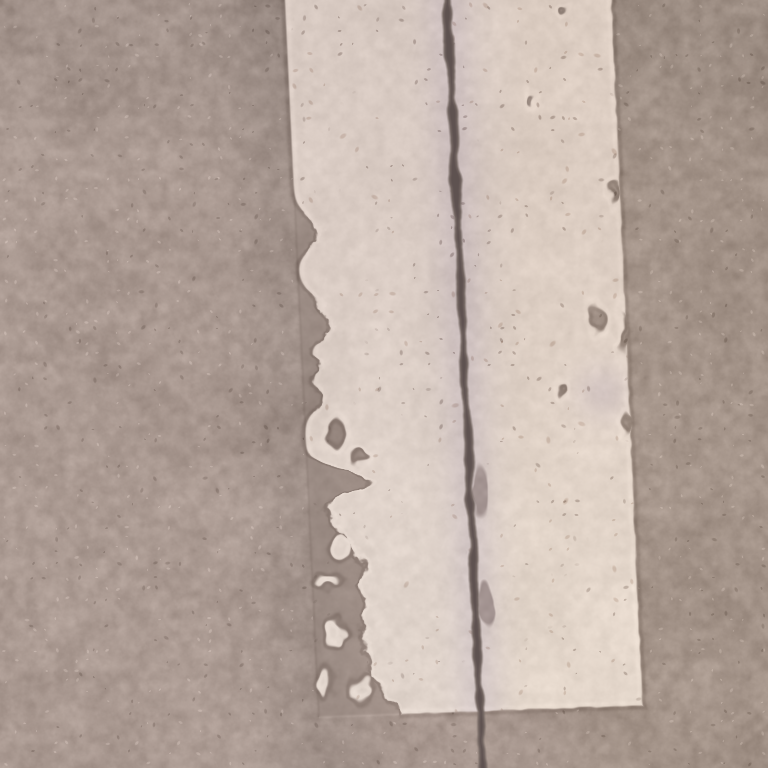
A Shadertoy shader for this texture:

```glsl
// Worn pale road stripe on grainy asphalt, split by a dark near-vertical crack.
// The stripe is a signed distance with an eroded left edge, chips and crumbs;
// value noise and jittered specks give the mineral grain.

const float SOFT = 0.0017;

float hash(vec2 p) {
    vec3 h = fract(vec3(p.xyx) * 0.1031);
    h += dot(h, h.yzx + 33.33);
    return fract((h.x + h.y) * h.z);
}

float noise(vec2 p) {
    vec2 i = floor(p), f = fract(p);
    f = f * f * (3.0 - 2.0 * f);
    return mix(mix(hash(i), hash(i + vec2(1, 0)), f.x),
               mix(hash(i + vec2(0, 1)), hash(i + vec2(1, 1)), f.x), f.y);
}

float fbm(vec2 p) {
    float sum = 0.0, amp = 0.5;
    for (int i = 0; i < 4; i++) {
        sum += amp * noise(p);
        p = mat2(1.6, 1.2, -1.2, 1.6) * p + 7.3;
        amp *= 0.5;
    }
    return sum / 0.9375;
}

float cover(float dist, float soft) { return smoothstep(soft, -soft, dist); }

float ellipse(vec2 p, vec2 center, vec2 radius) {
    return (length((p - center) / radius) - 1.0) * min(radius.x, radius.y);
}

float bump(float x, float center, float width) {
    float t = (x - center) / width;
    return exp(-t * t);
}

// One randomly turned, elongated fleck in some of the grid cells
float specks(vec2 p, float scale, float density, float seed) {
    vec2 cell = floor(p * scale);
    vec2 local = fract(p * scale) - 0.5;
    float r = hash(cell + seed), a = 6.28 * hash(cell + seed + 11.0);
    local -= 0.3 * (vec2(hash(cell + seed + 23.0), hash(cell + seed + 37.0)) - 0.5);
    local = mat2(cos(a), sin(a), -sin(a), cos(a)) * local;
    float size = mix(0.12, 0.32, hash(cell + seed + 51.0));
    return step(r, density) * smoothstep(size, size * 0.35, length(local * vec2(1.0, 1.7)));
}

float leftEdge(float y) { return 0.371 + 0.047 * y; }
float bottomEdge(float x) { return 0.930 - 0.037 * (x - 0.518); }

// Width of paint lost along the left side
float wearWidth(vec2 p) {
    float y = p.y;
    float w = 0.066 * smoothstep(0.63, 0.73, y) + 0.038 * smoothstep(0.85, 0.93, y);
    w += 0.036 * bump(y, 0.303, 0.026) + 0.041 * bump(y, 0.418, 0.035);
    w += 0.026 * bump(y, 0.478, 0.014) + 0.025 * bump(y, 0.518, 0.022);
    w += 0.085 * bump(y, 0.628, 0.021);
    return w + 0.036 * (fbm(p * 42.0) - 0.5) * smoothstep(0.003, 0.03, w);
}

float stripeDistance(vec2 p) {
    vec2 jag = p + 0.013 * (vec2(noise(p * 75.0), noise(p * 75.0 + 40.0)) - 0.5);
    float rim = 0.002 * (noise(p * 90.0) - 0.5);
    float right = p.x - 0.796 - 0.044 * p.y + rim;
    float bottom = p.y - bottomEdge(p.x) + rim;
    float d = max(max(leftEdge(p.y) + wearWidth(p) - p.x, right), bottom);

    // Chips missing from the paint
    float chip = ellipse(jag, vec2(0.436, 0.563), vec2(0.014, 0.018));
    chip = min(chip, ellipse(jag, vec2(0.466, 0.596), vec2(0.013, 0.010)));
    chip = min(chip, ellipse(jag, vec2(0.777, 0.414), vec2(0.013, 0.019)));
    chip = min(chip, ellipse(jag, vec2(0.814, 0.435), vec2(0.006, 0.025)));
    chip = min(chip, ellipse(jag, vec2(0.803, 0.250), vec2(0.007, 0.014)));
    chip = min(chip, ellipse(jag, vec2(0.818, 0.553), vec2(0.007, 0.012)));
    chip = min(chip, ellipse(jag, vec2(0.733, 0.014), vec2(0.007, 0.006)));
    chip = min(chip, ellipse(jag, vec2(0.690, 0.130), vec2(0.005, 0.008)));
    chip = min(chip, ellipse(jag, vec2(0.729, 0.508), vec2(0.006, 0.008)));
    d = max(d, -chip);

    // Paint crumbs left in the worn area
    float crumb = ellipse(jag, vec2(0.443, 0.713), vec2(0.013, 0.013));
    crumb = min(crumb, ellipse(jag, vec2(0.428, 0.755), vec2(0.011, 0.006)));
    crumb = min(crumb, ellipse(jag, vec2(0.436, 0.825), vec2(0.012, 0.016)));
    crumb = min(crumb, ellipse(jag, vec2(0.421, 0.890), vec2(0.009, 0.015)));
    crumb = min(crumb, ellipse(jag, vec2(0.471, 0.899), vec2(0.011, 0.015)));
    crumb = min(crumb, ellipse(jag, vec2(0.458, 0.658), vec2(0.014, 0.007)));
    return min(d, crumb);
}

vec3 asphalt(vec2 p, float worn) {
    vec3 col = mix(vec3(0.665, 0.600, 0.568), vec3(0.635, 0.572, 0.530), smoothstep(0.6, 0.85, p.x));
    col *= 1.0 - 0.07 * bump(p.x, leftEdge(p.y), 0.07) - 0.05 * smoothstep(0.3, 0.0, p.y);
    col += 0.07 * (fbm(p * 9.0) - 0.5) + 0.13 * (1.0 - 0.5 * worn) * (fbm(p * 75.0) - 0.5);
    col += 0.075 * specks(p, 75.0, 0.16, 3.0) * (1.0 - worn);
    col -= 0.09 * specks(p + 0.37, 62.0, 0.15, 9.0) * (1.0 - 0.6 * worn);
    return col - 0.02 * worn;
}

vec3 paint(vec2 p) {
    vec3 col = mix(vec3(0.845, 0.790, 0.758), vec3(0.880, 0.832, 0.797), smoothstep(0.2, 0.9, p.y));
    col += vec3(0.012, 0.008, -0.004) * smoothstep(0.60, 0.70, p.x);
    col += 0.05 * (fbm(p * 10.0) - 0.5) + 0.07 * (fbm(p * 85.0) - 0.5);
    float lilac = bump(p.x, 0.582 + 0.047 * p.y, 0.03) + bump(length(p - vec2(0.785, 0.51)), 0.0, 0.035);
    col -= vec3(0.045, 0.045, 0.015) * min(lilac, 1.0);
    float patches = smoothstep(0.35, 0.65, noise(p * 14.0));
    col -= vec3(0.16, 0.17, 0.17) * specks(p, 62.0, 0.20, 17.0) * patches;
    return col - vec3(0.08, 0.10, 0.11) * specks(p + 0.21, 48.0, 0.14, 29.0);
}

void mainImage(out vec4 fragColor, in vec2 fragCoord) {
    vec2 p = fragCoord / iResolution.xy;
    p.y = 1.0 - p.y;
    float soft = max(SOFT, 0.75 / iResolution.y);
    float inLeft = p.x - leftEdge(p.y), inBottom = bottomEdge(p.x) - p.y;
    float stripe = stripeDistance(p);

    // Ground, with the faint outline of the vanished paint and a contact shadow
    float worn = cover(-inLeft, soft) * cover(-inBottom, soft) * step(p.x, 0.56);
    vec3 col = asphalt(p, worn);
    col -= 0.035 * bump(inLeft, 0.0, 0.002) * step(0.0, inBottom);
    col += 0.04 * bump(inBottom, 0.0, 0.002) * step(0.0, inLeft) * step(p.x, 0.52);
    col -= 0.07 * bump(stripe, 0.003, 0.003);

    // Paint with a slightly raised bright rim
    vec3 coat = paint(p) + 0.025 * bump(stripe, -0.004, 0.003);
    col = mix(col, coat, cover(stripe, soft));

    // Grey spalls beside the crack
    vec2 lean = p - vec2(0.047 * (p.y - 0.64), 0.0);
    float spall = min(ellipse(lean, vec2(0.626, 0.640), vec2(0.010, 0.036)),
                      ellipse(lean, vec2(0.627, 0.787), vec2(0.010, 0.026)));
    spall += 0.005 * (noise(p * 70.0) - 0.5);
    col = mix(col, vec3(0.64, 0.58, 0.57) + 0.06 * (noise(p * 120.0) - 0.5), cover(spall, soft));

    // Crack: soft broken shoulders around a darker core
    float center = 0.582 + 0.047 * p.y + 0.006 * (fbm(vec2(p.y * 28.0, 4.0)) - 0.5);
    float halfWidth = 0.0055 + 0.004 * (noise(vec2(p.y * 55.0, 8.0)) - 0.5);
    halfWidth += 0.005 * bump(p.y, 0.235, 0.011) - 0.001 * smoothstep(0.7, 1.0, p.y);
    float crack = abs(p.x - center) - halfWidth;
    col = mix(col, vec3(0.46, 0.41, 0.39), cover(crack, soft * 1.3));
    col = mix(col, vec3(0.34, 0.29, 0.29), 0.75 * cover(crack + 0.0028, soft * 1.4));

    fragColor = vec4(clamp(col, 0.0, 1.0), 1.0);
}
```
